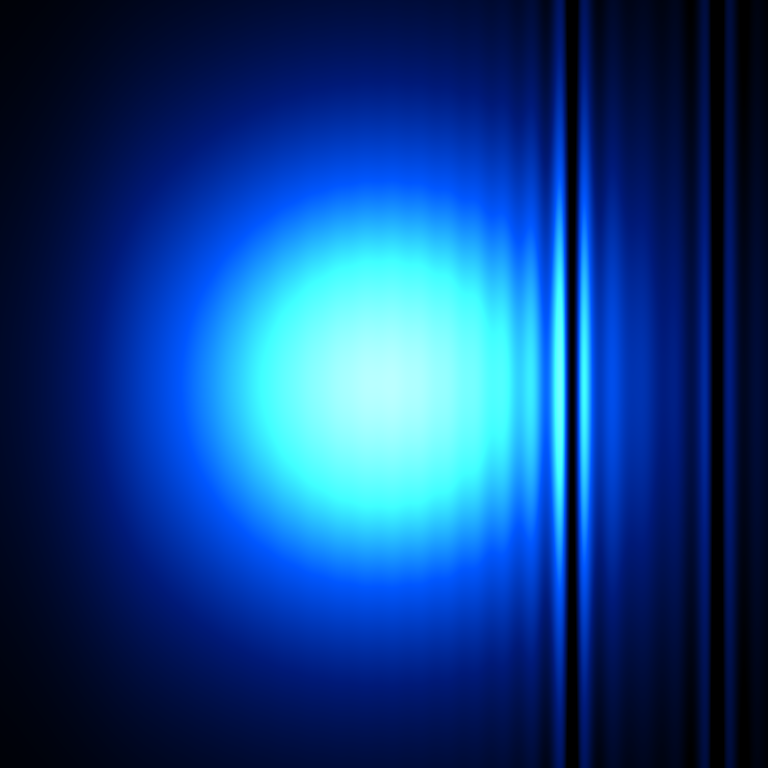
Reproduce this background procedurally as a Shadertoy shader.

```glsl
const vec2  GLOW_CENTER   = vec2(0.5);
const float GLOW_DECAY    = 7.1;
const float GLOW_POWER    = 1.75;
const float EDGE_FLOOR    = 0.7;    // brightness kept at the side edges
const float EDGE_WIDTH    = 0.2;
const int   RIPPLE_COUNT  = 2;
const float RIPPLE_FIRST  = 0.745;  // centre of the first dark band
const float RIPPLE_STEP   = 0.189;
const float RIPPLE_PERIOD = 0.0362;
const float RIPPLE_SPREAD = 0.0157;
const float RIPPLE_BASE   = 0.2;    // ripple strength in the dark
const float RIPPLE_GAIN   = 0.65;   // extra strength inside the glow
const float TAU           = 6.28319;

const vec3 BLACK = vec3(0.0);
const vec3 NAVY  = vec3(0.0, 0.10, 0.47);
const vec3 BLUE  = vec3(0.0, 0.34, 1.0);
const vec3 CYAN  = vec3(0.25, 1.0, 1.0);
const vec3 ICE   = vec3(0.73, 1.0, 1.0);

// Piecewise linear ramp with four equal spans
vec3 palette(float level) {
    float t = clamp(level, 0.0, 1.0) * 4.0;
    vec3 color = mix(BLACK, NAVY, clamp(t, 0.0, 1.0));
    color = mix(color, BLUE, clamp(t - 1.0, 0.0, 1.0));
    color = mix(color, CYAN, clamp(t - 2.0, 0.0, 1.0));
    return mix(color, ICE, clamp(t - 3.0, 0.0, 1.0));
}

// Round glow, dimmed towards the left and right edges
float glow(vec2 uv) {
    float radius = length(uv - GLOW_CENTER);
    float edge = smoothstep(0.0, EDGE_WIDTH, min(uv.x, 1.0 - uv.x));
    return exp(-GLOW_DECAY * pow(radius, GLOW_POWER)) * mix(EDGE_FLOOR, 1.0, edge);
}

// Wave packets, each with a dark band at its centre
float ripples(float x) {
    float sum = 0.0;
    for (int i = 0; i < RIPPLE_COUNT; i++) {
        float d = x - RIPPLE_FIRST - float(i) * RIPPLE_STEP;
        float falloff = d / RIPPLE_SPREAD;
        sum -= cos(TAU * d / RIPPLE_PERIOD) / (1.0 + falloff * falloff);
    }
    return sum;
}

void mainImage(out vec4 fragColor, in vec2 fragCoord) {
    vec2 uv = fragCoord / iResolution.xy;
    float level = glow(uv);
    level += ripples(uv.x) * (RIPPLE_BASE + RIPPLE_GAIN * level);
    fragColor = vec4(palette(level), 1.0);
}
```
